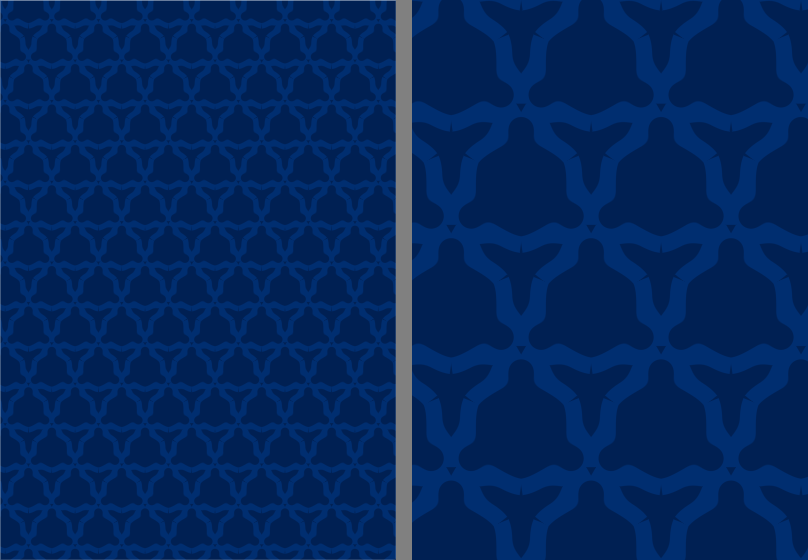
Left, the full canvas; right, a detail of the centre.
A WebGL 2 fragment shader for this pattern:

```glsl
#version 300 es
precision highp float;
// Navy triangular lattice: rounded cells with corner knobs, separated by wavy blue bands.

uniform vec2 u_resolution;
out vec4 fragColor;

// Folds the plane into one mirrored third, with +y along the arm.
vec2 foldThree(vec2 q) {
    float third = 2.0943951;
    float a = abs(mod(atan(q.x, q.y) + 0.5 * third, third) - 0.5 * third);
    return length(q) * vec2(sin(a), cos(a));
}

float smoothMin(float a, float b, float k) {
    float h = max(k - abs(a - b), 0.0) / k;
    return min(a, b) - 0.25 * k * h * h;
}

// Softened hexagon that flows into a knob toward each corner of its triangle.
float knobbedCell(vec2 q) {
    vec2 f = foldThree(q);
    float flank = dot(f, vec2(0.5, 0.8660254)) - 0.324;
    float body = -smoothMin(-flank, 0.354 - length(f), 0.04);
    float knob = length(f - vec2(0.0, 0.412)) - 0.09;
    return smoothMin(body, knob, 0.10);
}

// Thin wedges that cut into the bands from the middle of a Y-shaped gap.
float notches(vec2 q) {
    vec2 f = foldThree(q);
    return f.x - 0.15 * (0.18 - f.y);
}

// Small triangle pointing down, set on a lattice node.
float nodeTriangle(vec2 q) {
    return dot(foldThree(-q), vec2(0.866, 0.5)) - 0.02;
}

void main() {
    const float repeatsAcross = 8.49;
    const float rowHeight = 0.8660254;
    vec2 uv = gl_FragCoord.xy / u_resolution.x;
    vec2 p = uv * repeatsAcross - vec2(0.61, 0.315);
    float pixel = repeatsAcross / u_resolution.x;

    // Skewed cell index, then the nearest shapes around it.
    float row = floor(p.y / rowHeight);
    float column = floor(p.x - 0.5 * p.y / rowHeight);
    float cell = 10.0;
    float details = 10.0;
    for (int j = -1; j <= 1; j++) {
        for (int i = -1; i <= 1; i++) {
            vec2 index = vec2(column, row) + vec2(i, j);
            vec2 q = p - vec2(index.x + 0.5 * index.y, index.y * rowHeight);
            cell = min(cell, knobbedCell(q - vec2(0.5, 0.288675)));
            details = min(details, notches(q - vec2(0.0, 0.57735)));
            details = min(details, nodeTriangle(q));
        }
    }

    // The band follows the cell outline; the space beyond it is dark again.
    float dark = min(min(cell, 0.115 - cell), details);
    float band = smoothstep(-0.7 * pixel, 0.7 * pixel, dark);
    vec3 navy = vec3(0.0, 0.125, 0.325);
    vec3 royalBlue = vec3(0.0, 0.18, 0.44);
    vec3 color = mix(navy, royalBlue, band);

    // Pale hairlines on the canvas edges, strongest on top and at the left.
    vec2 farEdge = u_resolution / u_resolution.x - uv;
    vec4 inset = vec4(uv.x, farEdge.y, farEdge.x, uv.y);
    vec4 hairline = 1.0 - smoothstep(0.0022, 0.0034, inset);
    vec4 strength = hairline * vec4(0.30, 0.48, 0.16, 0.16);
    float paleness = max(max(strength.x, strength.y), max(strength.z, strength.w));
    color = mix(color, vec3(0.85, 0.88, 0.92), paleness);

    fragColor = vec4(color, 1.0);
}
```
